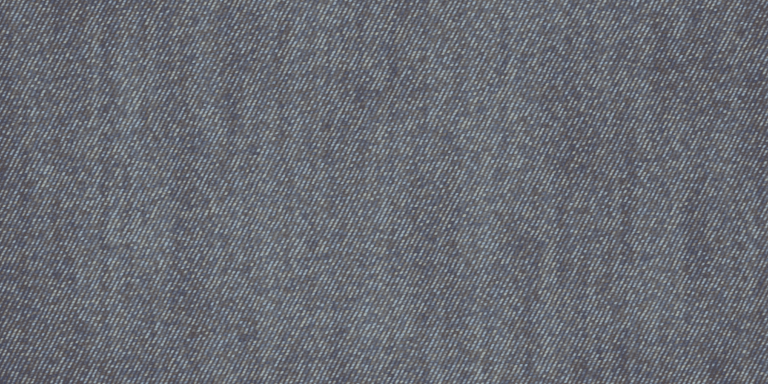
Give the GLSL for this texture, as a WebGL 1 fragment shader.

```glsl
precision highp float;

uniform vec2 u_resolution;

#define TWILL_LINES 80.0
#define STITCH_ROWS 128.0
#define TWILL_LEAN 0.52
#define WOBBLE 0.22
#define FADE 0.24
#define STREAK 0.20
#define GRAIN 0.34
#define TINT 0.62
#define DARK_YARN vec3(0.318, 0.309, 0.345)
#define LIGHT_YARN vec3(0.580, 0.625, 0.640)
#define WARM_SHIFT vec3(0.028, 0.006, -0.032)

const float TAU = 6.2831853;

float hash(vec2 p) {
  return fract(sin(dot(p, vec2(127.1, 311.7))) * 43758.5453);
}

float noise(vec2 p) {
  vec2 cell = floor(p);
  vec2 f = fract(p);
  f = f * f * (3.0 - 2.0 * f);
  float low = mix(hash(cell), hash(cell + vec2(1.0, 0.0)), f.x);
  float high = mix(hash(cell + vec2(0.0, 1.0)), hash(cell + vec2(1.0)), f.x);
  return mix(low, high, f.y);
}

float fbm(vec2 p) {
  float sum = 0.0;
  float weight = 0.5;
  for (int i = 0; i < 4; i++) {
    sum += weight * noise(p);
    p = p * 2.03 + 17.3;
    weight *= 0.5;
  }
  return sum / 0.9375;
}

// Broad wear: pale middle, darker sides, mottling and vertical streaks
float wear(vec2 p) {
  float aspect = u_resolution.x / u_resolution.y;
  vec2 fromCenter = (p - vec2(0.5 * aspect, 0.5)) / vec2(0.5 * aspect, 0.5);
  float sides = 0.04 - 0.13 * dot(fromCenter, fromCenter * vec2(1.0, 0.2));
  float mottle = FADE * (fbm(p * vec2(6.0, 5.0)) - 0.5);
  float streaks = STREAK * (noise(vec2(p.x * 48.0, p.y * 2.5)) - 0.5);
  return sides + mottle + streaks;
}

vec3 denim(vec2 p) {
  // Leaning twill ridges, split into staggered stitches
  float across = TWILL_LINES * (p.x - TWILL_LEAN * p.y);
  across += WOBBLE * (noise(p * vec2(38.0, 30.0)) - 0.5);
  float line = floor(across);
  float along = STITCH_ROWS * p.y + hash(vec2(line, 7.0));
  along += 0.8 * noise(vec2(line * 3.1, p.y * 45.0));
  vec2 stitch = vec2(line, floor(along));

  float ridge = 0.5 - 0.5 * cos(TAU * across);
  float dash = sin(0.5 * TAU * fract(along));
  float strength = mix(0.34, 1.42, hash(stitch));
  float light = 0.03 + ridge * mix(0.45, 1.0, dash) * strength;

  // Fine fibres and broad fading
  light += GRAIN * (noise(p * vec2(250.0, 220.0)) - 0.5);
  light += wear(p);

  // Warm and cool fringes on opposite flanks of each ridge
  float flank = sin(TAU * across + 2.0 * noise(p * 9.0));
  float warmth = flank + 2.2 * (hash(stitch + 53.7) - 0.5);
  vec3 color = mix(DARK_YARN, LIGHT_YARN, clamp(light, -0.08, 1.2));
  return color + TINT * warmth * WARM_SHIFT;
}

void main() {
  // Four samples per pixel smooth the thread edges
  vec3 color = vec3(0.0);
  for (int j = 0; j < 2; j++) {
    for (int i = 0; i < 2; i++) {
      vec2 offset = 0.5 * vec2(float(i), float(j)) - 0.25;
      color += denim((gl_FragCoord.xy + offset) / u_resolution.y);
    }
  }
  gl_FragColor = vec4(color * 0.25, 1.0);
}
```
